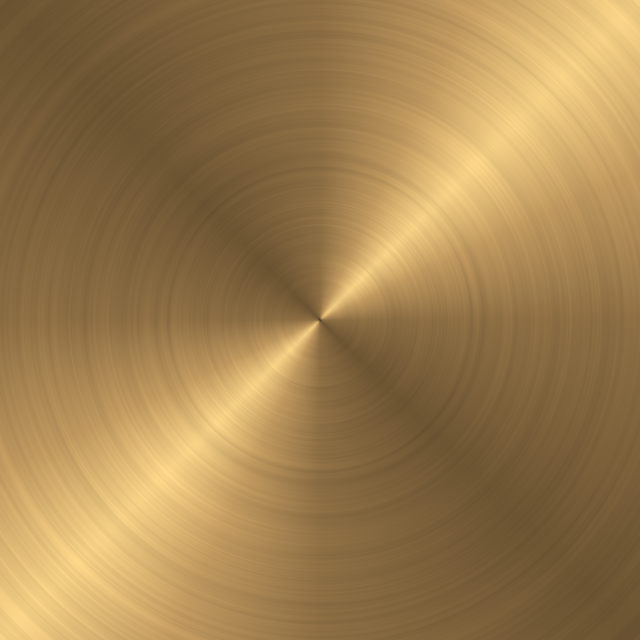
Reproduce this texture procedurally as a Shadertoy shader.

```glsl
// Circular brushed brass: a conic sheen, mirrored about the rising diagonal,
// is blended through four metal tones and then scored by concentric grooves
// made of polar value noise that is long in angle and short in radius.

const float TAU = 6.2831853;

float hash(vec2 cell) {
    vec3 q = fract(vec3(cell.xyx) * vec3(0.1031, 0.1030, 0.0973));
    q += dot(q, q.yzx + 33.33);
    return fract((q.x + q.y) * q.z);
}

// Value noise over radius and turn; the angular cells wrap without a seam.
float polarNoise(float ring, float turn, float sectors, float seed) {
    vec2 coord = vec2(ring, turn * sectors);
    vec2 cell = floor(coord);
    vec2 w = coord - cell;
    w = w * w * (3.0 - 2.0 * w);
    float a0 = mod(cell.y, sectors) + seed;
    float a1 = mod(cell.y + 1.0, sectors) + seed;
    float inner = mix(hash(vec2(cell.x, a0)), hash(vec2(cell.x, a1)), w.y);
    float outer = mix(hash(vec2(cell.x + 1.0, a0)), hash(vec2(cell.x + 1.0, a1)), w.y);
    return mix(inner, outer, w.x) - 0.5;
}

// Metal tone by angle from the highlight, in degrees from 0 to 90.
vec3 brassSheen(float degreesOff) {
    vec3 tone = mix(vec3(0.965, 0.82, 0.525), vec3(0.75, 0.595, 0.37),
                    clamp(degreesOff / 20.0, 0.0, 1.0));
    tone = mix(tone, vec3(0.55, 0.43, 0.263), clamp((degreesOff - 20.0) / 25.0, 0.0, 1.0));
    return mix(tone, vec3(0.425, 0.33, 0.197), clamp((degreesOff - 45.0) / 45.0, 0.0, 1.0));
}

// Sum of coarse bands and fine scratches, faded where too thin to resolve.
float grooves(float radius, float turn, float pixel) {
    float sum = 0.0;
    float frequency = 24.0;
    float strength = 0.022;
    for (int i = 0; i < 5; i++) {
        float seed = 17.0 * float(i);
        float visible = 1.0 - smoothstep(0.5, 1.5, frequency * pixel);
        float fullRing = polarNoise(radius * frequency, 0.0, 1.0, seed + 90.0);
        float arc = polarNoise(radius * frequency, turn, 7.0 + 2.0 * float(i), seed);
        sum += strength * visible * (fullRing + 0.8 * arc);
        frequency *= 2.05;
        strength *= 1.14;
    }
    return sum;
}

void mainImage(out vec4 fragColor, in vec2 fragCoord) {
    float pixel = 1.0 / min(iResolution.x, iResolution.y);
    vec2 p = (fragCoord - 0.5 * iResolution.xy) * pixel;
    float radius = length(p);
    float turn = atan(p.y, p.x) / TAU + 0.5;

    // Conic reflection, with its ridge softened slightly near the axis
    float across = sqrt(dot(p.x - p.y, p.x - p.y) + pixel * pixel);
    float degreesOff = degrees(atan(across, abs(p.x + p.y)));
    degreesOff = sqrt(degreesOff * degreesOff + 0.6);
    vec3 color = brassSheen(degreesOff);

    // Lathe grooves, gentler close to the spindle
    float depth = smoothstep(0.0, 0.12, radius);
    color *= 1.0 + grooves(radius, turn, pixel) * mix(0.5, 1.0, depth);

    // Small dark spindle mark
    color *= mix(0.68, 1.0, smoothstep(0.0, 0.005, radius));

    fragColor = vec4(clamp(color, 0.0, 1.0), 1.0);
}
```
